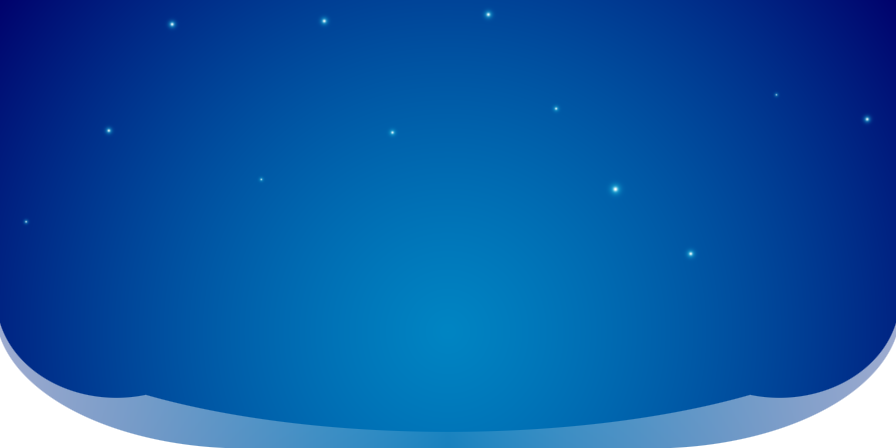
Reproduce this background procedurally as a WebGL 2 fragment shader.

```glsl
#version 300 es
precision highp float;

uniform vec2 u_resolution;
out vec4 fragColor;

const vec3 NIGHT_BLUE = vec3(0.0, 0.0, 0.42);
const vec3 GLOW_BLUE = vec3(0.0, 0.52, 0.763);
const vec3 STAR_CYAN = vec3(0.1, 0.76, 0.9);
const vec3 WHITE = vec3(1.0);
const int STAR_COUNT = 12;

float hash(float n) {
    return fract(sin(n * 127.1) * 43758.5453);
}

// Smooth coverage of a basin: half an ellipse below, open upwards
float basin(vec2 p, vec2 center, vec2 radii) {
    vec2 q = vec2(p.x - center.x, min(p.y - center.y, 0.0));
    float level = length(q / radii);
    return clamp(0.5 - (level - 1.0) / max(fwidth(level), 1e-5), 0.0, 1.0);
}

// Radial sky light, darkening a little faster away from its center
vec3 sky(vec2 p, vec2 center) {
    float d = length(p - center);
    float light = clamp(1.0 - d * (0.46 + 0.27 * d), 0.0, 1.0);
    return mix(NIGHT_BLUE, GLOW_BLUE, light);
}

// Soft cyan halo around a white core
vec3 addStar(vec3 color, vec2 p, vec2 center, float size, float strength) {
    float d = length(p - center) / size;
    color = mix(color, STAR_CYAN, 0.75 * strength * exp(-5.0 * d * d));
    return mix(color, WHITE, strength * exp(-28.0 * d * d));
}

// One star per column, at a random height
vec3 addStars(vec3 color, vec2 p, float aspect) {
    for (int i = 0; i < STAR_COUNT; i++) {
        float id = float(i) + 1.0;
        float column = (float(i) + 0.2 + 0.6 * hash(id)) / float(STAR_COUNT);
        vec2 center = vec2((column - 0.5) * aspect, mix(0.35, 0.97, hash(id + 20.3)));
        float magnitude = hash(id + 51.7);
        float size = mix(0.011, 0.026, magnitude * magnitude);
        color = addStar(color, p, center, size, mix(0.5, 1.0, magnitude));
    }
    return color;
}

void main() {
    // Height is one unit, x is zero in the middle
    vec2 p = (gl_FragCoord.xy - vec2(0.5 * u_resolution.x, 0.0)) / u_resolution.y;
    float aspect = u_resolution.x / u_resolution.y;
    vec2 mirrored = vec2(abs(p.x), p.y);

    vec3 base = sky(p, vec2(0.0, 0.26));
    vec3 night = addStars(base, p, aspect);

    // Pale rim, fading towards the middle
    float haze = clamp(0.1 + 0.52 * mirrored.x, 0.0, 1.0);
    vec3 rim = mix(base, WHITE, haze);

    // Wide central bowl joined with a lobe on each side
    float bowl = basin(mirrored, vec2(0.0, 0.364), vec2(1.016, 0.328));
    float lobe = basin(mirrored, vec2(0.74, 0.333), vec2(0.268, 0.221));

    // Outer edge: flat floor with rounded corners
    vec2 corner = vec2(max(mirrored.x - 0.453, 0.0), p.y);
    float outer = basin(corner, vec2(0.0, 0.306), vec2(0.557, 0.307));

    vec3 color = mix(WHITE, rim, outer);
    color = mix(color, night, max(bowl, lobe));
    fragColor = vec4(color, 1.0);
}
```
